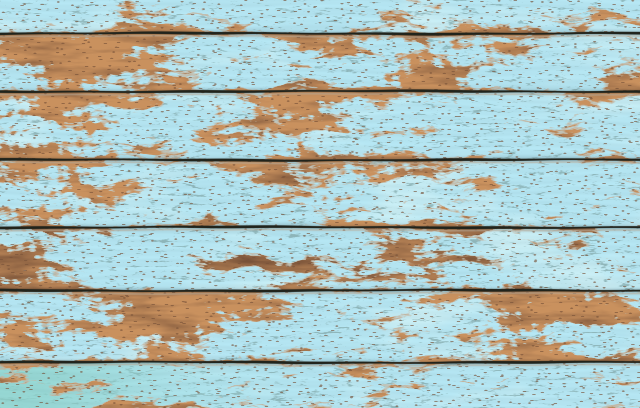
Give the GLSL for this texture, as a Shadertoy shader.

```glsl
// Seven horizontal timber boards with flaking pale blue paint over orange-brown wood.

const int SEAM_COUNT = 6;
const float SEAMS[SEAM_COUNT] = float[](0.112, 0.288, 0.443, 0.608, 0.776, 0.918);

// Wear of each board, bottom to top: two patch centres, patch radius, strength.
const vec4 WEAR[SEAM_COUNT + 1] = vec4[](
    vec4(0.65, 1.25, 0.20, 0.02), vec4(0.36, 1.32, 0.30, 0.20),
    vec4(0.03, 1.12, 0.20, 0.18), vec4(0.17, 0.95, 0.19, 0.17),
    vec4(0.10, 0.78, 0.25, 0.18), vec4(0.24, 1.00, 0.27, 0.21),
    vec4(0.35, 1.15, 0.15, 0.03));

const vec3 PAINT      = vec3(0.70, 0.89, 0.94);
const vec3 PAINT_DULL = vec3(0.53, 0.68, 0.69);
const vec3 PAINT_PALE = vec3(0.83, 0.94, 0.95);
const vec3 PAINT_TEAL = vec3(0.55, 0.82, 0.79);
const vec3 WOOD       = vec3(0.79, 0.57, 0.37);
const vec3 WOOD_DARK  = vec3(0.47, 0.32, 0.22);
const vec3 PRIMER     = vec3(0.77, 0.71, 0.63);
const vec3 GAP        = vec3(0.13, 0.14, 0.11);

vec2 hash2(vec2 cell) {
    vec3 h = fract(cell.xyx * vec3(0.1031, 0.1030, 0.0973));
    h += dot(h, h.yzx + 33.33);
    return fract((h.xx + h.yz) * h.zy);
}

// Distance to the nearest of the jittered cell points.
float cellular(vec2 p) {
    vec2 cell = floor(p), f = p - cell;
    float nearest = 4.0;
    for (int j = -1; j <= 1; j++)
        for (int i = -1; i <= 1; i++) {
            vec2 o = vec2(i, j);
            vec2 d = o + hash2(cell + o) - f;
            nearest = min(nearest, dot(d, d));
        }
    return sqrt(nearest);
}

// Normalised octaves of cellular noise, averaging about 0.45.
float layeredCells(vec2 p, int octaves, float gain) {
    float sum = 0.0, total = 0.0, weight = 1.0;
    for (int i = 0; i < octaves; i++) {
        sum += weight * cellular(p);
        total += weight;
        weight *= gain;
        p = p * 2.03 + vec2(17.3, 9.7);
    }
    return sum / total;
}

// Wavy wood fibres built from layered sines, 0 to 1.
float woodGrain(vec2 p) {
    float bend = sin(p.x * 5.0 + p.y * 19.0) + 0.5 * sin(p.x * 13.0 - p.y * 31.0);
    float fibre = sin(p.y * 210.0 + bend * 2.0) + 0.6 * sin(p.y * 470.0 + bend * 3.0 + p.x * 9.0);
    return 0.5 + 0.3 * fibre;
}

float bump(float x, float centre, float radius) {
    float t = (x - centre) / radius;
    return exp(-t * t);
}

// Positive where the paint has come off.
float bareScore(vec2 p, vec2 local, vec4 wear, float seam) {
    vec2 warp = 0.012 * vec2(sin(p.y * 70.0 + p.x * 8.0), 0.4 * sin(p.x * 37.0 + p.y * 20.0));
    float flakes = layeredCells((local + warp) * vec2(3.0, 11.0), 5, 0.66) - 0.45;
    float patches = wear.w * (bump(p.x, wear.x, wear.z) + 0.85 * bump(p.x, wear.y, wear.z));
    float sawMarks = 0.025 * sin((p.x + 0.25 * p.y) * 190.0 + 3.0 * sin(p.x * 9.0));
    float edgeWear = 0.13 * exp(-abs(seam) / 0.009);
    return flakes + patches * (1.0 + sawMarks * 6.0) + edgeWear - 0.135;
}

void mainImage(out vec4 fragColor, in vec2 fragCoord) {
    vec2 p = fragCoord / iResolution.y;
    float pixel = 1.0 / iResolution.y;

    // Board number and signed distance to the nearest seam
    int board = 0;
    float seam = 9.0;
    for (int i = 0; i < SEAM_COUNT; i++) {
        float phase = float(i) * 2.4;
        float d = p.y - SEAMS[i] - 0.0012 * (sin(p.x * 5.0 + phase) + 0.5 * sin(p.x * 23.0 + phase));
        if (d > 0.0) board++;
        if (abs(d) < abs(seam)) seam = d;
    }
    float id = float(board);
    vec2 local = p + id * vec2(7.3, 3.1);
    float grain = woodGrain(local);

    // Bare wood, darker on some boards
    float tone = layeredCells(local * vec2(5.0, 25.0) + 40.0, 3, 0.6);
    float darkness = board == 2 ? 0.42 : 0.04 + 0.10 * hash2(vec2(id, 4.0)).x;
    vec3 wood = mix(WOOD, WOOD_DARK, clamp(darkness + (tone - 0.4) * 1.3 + (grain - 0.5) * 0.25, 0.0, 1.0));

    // Weathered paint: pale clouds, dull streaks, a teal corner
    float cloud = layeredCells(local * vec2(2.5, 6.0) + 80.0, 3, 0.5);
    float streak = layeredCells(local * vec2(22.0, 95.0) + 20.0, 3, 0.7);
    vec3 paint = mix(PAINT, PAINT_PALE, smoothstep(0.42, 0.75, cloud) * 0.6);
    paint = mix(paint, PAINT_DULL, smoothstep(0.50, 0.74, streak) * 0.8);
    if (board == 0) paint = mix(paint, PAINT_TEAL, 0.8 * bump(p.x, 0.0, 0.4));
    paint *= 0.98 + 0.04 * grain;

    // Flaking, with thin primer along the broken paint edges
    float score = bareScore(p, local, WEAR[board], seam);
    vec3 color = mix(paint, PRIMER, smoothstep(-0.045, 0.0, score) * 0.8);
    color = mix(color, wood, smoothstep(-0.005, 0.035, score));

    // Small dark nicks
    float nick = cellular(local * vec2(28.0, 75.0) + 11.0);
    color = mix(color, WOOD_DARK, 0.65 * (1.0 - smoothstep(0.07, 0.16, nick)));

    // Lit upper lip of each board, soft shade and the dark gap
    color = mix(color, PRIMER, 0.55 * bump(seam, -0.007, 0.0025));
    color *= 1.0 - 0.35 * exp(-abs(seam) / 0.004);
    float gapWidth = 0.0021 + 0.0007 * sin(p.x * 11.0 + id * 0.5);
    color = mix(GAP, color, smoothstep(gapWidth - pixel * 0.5, gapWidth + pixel, abs(seam)));

    fragColor = vec4(clamp(color, 0.0, 1.0), 1.0);
}
```
